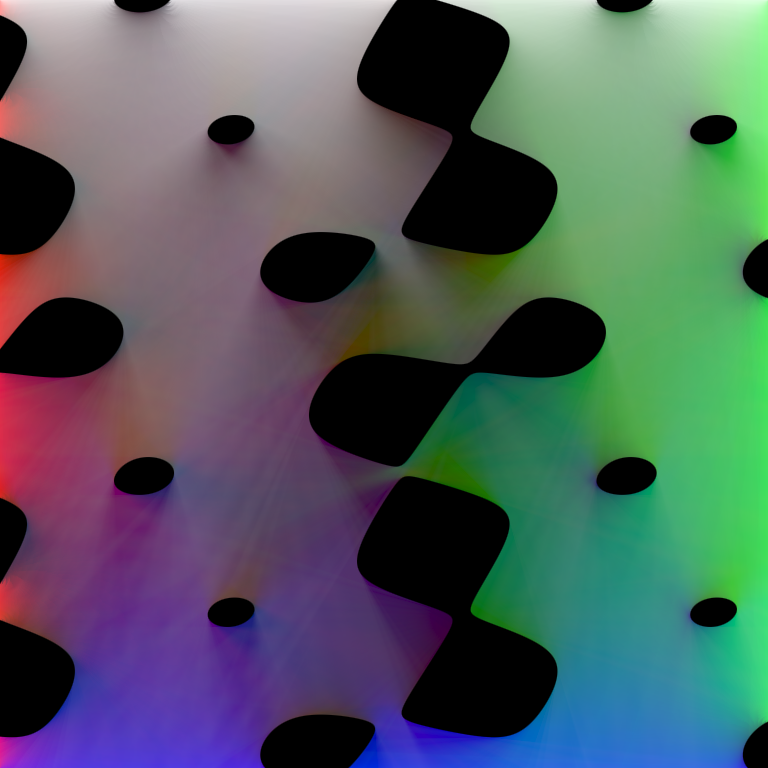
Write a Shadertoy shader that draws this background.

```glsl
// Black wave-shaped blobs casting soft shadows in a room lit by four coloured walls.

const float TAU = 6.2831853;
const int RAYS = 72;
const int MAX_STEPS = 56;
const float SLOPE = 28.0;      // typical steepness of the blob field
const float MIN_STEP = 0.005;

const vec3 LEFT_RED = vec3(1.0, 0.0, 0.0);
const vec3 RIGHT_GREEN = vec3(0.0, 1.0, 0.0);
const vec3 FLOOR_BLUE = vec3(0.0, 0.0, 1.0);
const vec3 CEILING_WHITE = vec3(1.0);

// Sum of three plane waves: negative inside the blobs, positive in open space
float blobField(vec2 p) {
    return 0.9 + sin(10.0 * p.x - 1.0)
         - sin(20.0 * p.x + 10.0 * p.y)
         + cos(10.0 * p.x - 30.0 * p.y);
}

// Distance along the ray to the vertical (x) and horizontal (y) walls
vec2 wallDistances(vec2 p, vec2 dir) {
    return (step(0.0, dir) - p) / dir;
}

// Colour of the wall reached, blended across one ray width at the corners
vec3 wallColor(vec2 dir, vec2 reach, float spread) {
    vec3 side = dir.x < 0.0 ? LEFT_RED : RIGHT_GREEN;
    vec3 level = dir.y < 0.0 ? FLOOR_BLUE : CEILING_WHITE;
    float nearest = max(min(reach.x, reach.y), 1e-4);
    float turn = (reach.x - reach.y) * abs(dir.x * dir.y) / (nearest * spread);
    return mix(side, level, clamp(0.5 + turn, 0.0, 1.0));
}

// Fraction of a thin cone that passes the blobs before reaching the wall
float visibility(vec2 p, vec2 dir, float reach, float spread) {
    float open = 1.0;
    float t = 0.003;
    for (int i = 0; i < MAX_STEPS; i++) {
        if (t >= reach || open <= 0.0) break;
        float clearance = blobField(p + dir * t) / SLOPE;
        open = min(open, 0.5 + clearance / (t * spread));
        t += max(0.6 * clearance, MIN_STEP);
    }
    return clamp(open, 0.0, 1.0);
}

// Average wall light arriving from every direction
vec3 gatherLight(vec2 p) {
    float spread = TAU / float(RAYS);
    vec3 total = vec3(0.0);
    for (int i = 0; i < RAYS; i++) {
        float angle = (float(i) + 0.5) * spread;
        vec2 dir = vec2(cos(angle), sin(angle));
        vec2 reach = wallDistances(p, dir);
        float nearest = min(reach.x, reach.y);
        float glow = 1.0 + 0.45 * exp(-12.0 * nearest);
        total += wallColor(dir, reach, spread) * glow
               * visibility(p, dir, nearest, spread);
    }
    return total / float(RAYS);
}

void mainImage(out vec4 fragColor, in vec2 fragCoord) {
    vec2 uv = fragCoord / iResolution.xy;
    float field = blobField(uv);
    float coverage = clamp(0.5 + field / max(fwidth(field), 1e-5), 0.0, 1.0);

    vec3 color = vec3(0.0);
    if (coverage > 0.0) {
        color = pow(gatherLight(uv), vec3(1.0 / 2.2)) * coverage;
    }
    fragColor = vec4(min(color, 1.0), 1.0);
}
```
